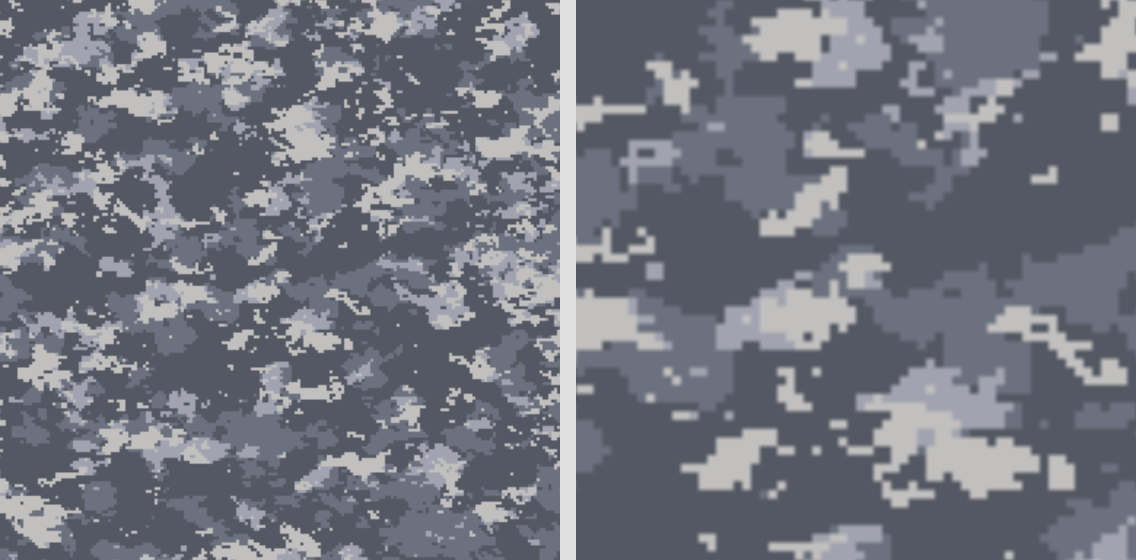
Left: the whole. Right: its middle third, enlarged.
This pattern is drawn by a three.js fragment shader. Its source:

```glsl
// Digital camouflage: small square cells in slate, blue-grey, lavender and pale grey
varying vec2 vUv;

float hash(vec2 p) {
  vec3 q = fract(p.xyx * vec3(0.1031, 0.1030, 0.0973));
  q += dot(q, q.yzx + 33.33);
  return fract((q.x + q.y) * q.z);
}

float valueNoise(vec2 p) {
  vec2 i = floor(p);
  vec2 f = fract(p);
  f = f * f * (3.0 - 2.0 * f);
  return mix(mix(hash(i), hash(i + vec2(1.0, 0.0)), f.x),
             mix(hash(i + vec2(0.0, 1.0)), hash(i + vec2(1.0, 1.0)), f.x), f.y);
}

// Fractal noise scaled to zero mean and unit variance
float field(vec2 p, float gain) {
  float sum = 0.0;
  float power = 0.0;
  float amplitude = 1.0;
  for (int octave = 0; octave < 4; octave++) {
    sum += amplitude * (valueNoise(p) - 0.5);
    power += amplitude * amplitude;
    amplitude *= gain;
    p = mat2(1.6, 1.2, -1.2, 1.6) * p + 17.3;
  }
  return sum / (0.2145 * sqrt(power));
}

// Flat colour of one cell, patches stretched sideways
vec3 cellColor(vec2 cell) {
  vec2 p = (cell + 0.5) / 192.0;
  float paleField = field(p * vec2(15.0, 23.0) + 211.0, 0.8);
  float patchField = field(p * vec2(14.0, 21.0) + 347.0, 0.72);
  float shadeField = field(p * vec2(12.0, 18.0) + 523.0, 0.7);

  // Lavender gathers near the pale patches, blue-grey near the lavender
  float lavenderField = 0.5 * paleField + 0.866 * patchField;
  float blueField = 0.4 * patchField + 0.917 * shadeField;

  vec3 color = vec3(0.328, 0.345, 0.388);
  color = mix(color, vec3(0.42, 0.443, 0.495), step(0.42, blueField));
  color = mix(color, vec3(0.63, 0.64, 0.69), step(0.97, lavenderField));
  return mix(color, vec3(0.755, 0.752, 0.745), step(0.92, paleField));
}

void main() {
  // Blend the four nearest cells across a soft border
  vec2 grid = vUv * 192.0 - 0.5;
  vec2 cell = floor(grid);
  vec2 blend = smoothstep(0.1, 0.9, fract(grid));
  vec3 lower = mix(cellColor(cell), cellColor(cell + vec2(1.0, 0.0)), blend.x);
  vec3 upper = mix(cellColor(cell + vec2(0.0, 1.0)), cellColor(cell + vec2(1.0, 1.0)), blend.x);
  gl_FragColor = vec4(mix(lower, upper, blend.y), 1.0);
}
```
